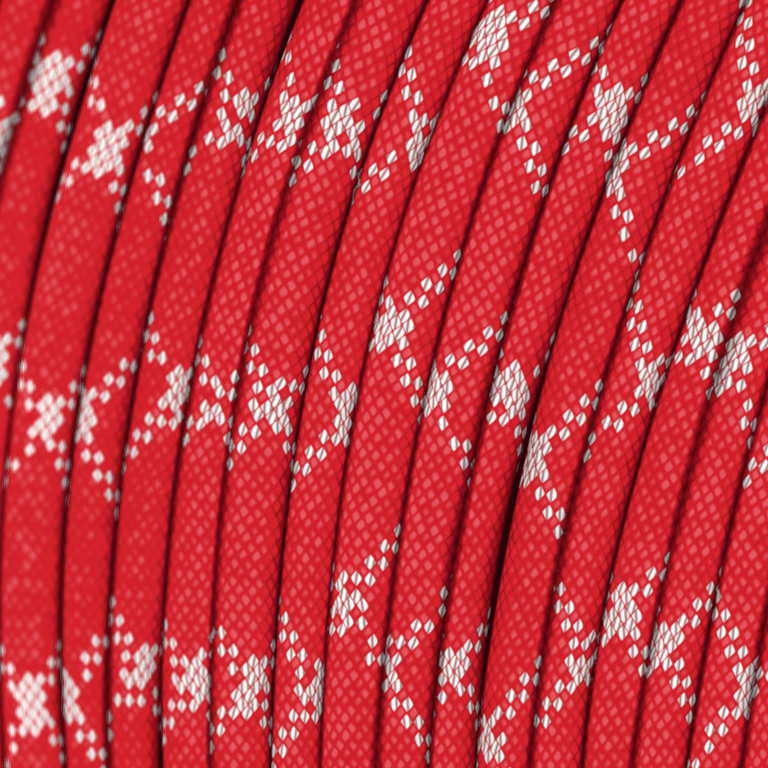
Reproduce this texture procedurally as a Shadertoy shader.

```glsl
const float PI = 3.14159265;

float hash(vec2 p) {
    return fract(sin(dot(p, vec2(127.1, 311.7))) * 43758.5453);
}

// Red ramp from deep seam to lit fibre
vec3 redRamp(float light) {
    vec3 c = mix(vec3(0.17, 0.01, 0.03), vec3(0.53, 0.05, 0.09), smoothstep(0.0, 0.3, light));
    c = mix(c, vec3(0.83, 0.13, 0.17), smoothstep(0.28, 0.6, light));
    return mix(c, vec3(0.89, 0.34, 0.37), smoothstep(0.7, 0.93, light));
}

vec3 cords(vec2 uv) {
    // Cords fan out and bend to the right as they rise
    float pitch = 0.068 + 0.014 * uv.y;
    float lean = 0.01 + 0.4 * uv.y;
    float u = (uv.x - 0.35 - 0.01 * uv.y - 0.2 * uv.y * uv.y) / pitch;

    // Find the topmost cord and the height of the runner-up
    float top = -9.0, second = -9.0, across = 0.0, radius = 0.6, id = 0.0;
    for (int k = -2; k <= 2; k++) {
        float n = floor(u) + float(k);
        float center = n + 0.5 + 0.3 * (hash(vec2(n, 1.0)) - 0.5)
                     + 0.08 * sin(5.0 * uv.y + 6.3 * hash(vec2(n, 2.0)));
        float r = 0.57 + 0.1 * hash(vec2(n, 3.0));
        float d = (u - center) / r;
        float h = 0.35 * hash(vec2(n, 4.0)) + r * sqrt(max(1.0 - d * d, 0.0))
                - 1.5 * max(abs(d) - 1.0, 0.0);
        second = max(second, min(h, top));
        if (h > top) { top = h; across = d; radius = r; id = n; }
    }
    if (abs(across) >= 1.0) return vec3(0.15, 0.01, 0.03);

    // Braid: two sets of strands winding in opposite directions
    float spin = 0.6 * (hash(vec2(id, 5.0)) - 0.5);
    float along = uv.y - 0.48 - 0.2 * (hash(vec2(id, 6.0)) - 0.5)
                + lean * across * radius * pitch;
    float turn = 8.0 * (asin(across) / PI - spin) + 0.2 * sin(31.0 * along + 4.0 * id);
    vec2 braid = vec2(turn + 44.0 * along, turn - 44.0 * along);
    vec2 cell = floor(braid);
    vec2 f = 2.0 * fract(braid) - 1.0;
    bool firstOnTop = mod(cell.x + cell.y, 2.0) < 0.5;
    vec2 w = firstOnTop ? f : f.yx;
    float pillow = (1.0 - w.x * w.x) * (1.0 - pow(abs(w.y), 4.0));
    float random = hash(cell + 17.0 * id);

    // Roundness, seam shadow and softness toward the left
    float focus = smoothstep(-0.05, 0.4, uv.x);
    float facing = dot(vec2(across, sqrt(1.0 - across * across)), vec2(-0.33, 0.944));
    float body = smoothstep(-0.45, 0.95, facing);
    body *= mix(0.22, 1.0, smoothstep(-0.04, 0.42, top - second));
    body *= 0.72 + 0.28 * smoothstep(0.2, 0.75, top);
    float relief = mix(0.55, pillow, 0.4 + 0.6 * focus);
    float light = body * (0.48 + 0.36 * relief + 0.14 * random);
    light += 0.1 * body * relief * w.y;
    vec3 color = redRamp(light);

    // Metallic tracers: paired strands, thickened where they cross
    float strand = mod((firstOnTop ? cell.x : cell.y) + 2.0, 16.0);
    vec2 wrapped = mod(cell + 2.0, 16.0);
    bool tracer = strand > 0.5 && strand < 2.5 && random > 0.04;
    bool knot = max(wrapped.x, wrapped.y) < 3.5 && random > 0.45;
    if (tracer || knot) {
        float soft = mix(0.3, 0.22, focus);
        float mask = smoothstep(0.16 - soft, 0.16 + soft, pillow);
        float glint = 0.5 + 0.5 * sin(4.0 * w.x + 2.5 * w.y + 6.3 * random);
        glint = mix(0.75, glint, 0.5 + 0.4 * focus);
        vec3 metal = mix(vec3(0.62, 0.48, 0.48), vec3(1.0, 0.97, 0.96), smoothstep(0.0, 0.7, glint));
        color = mix(color, metal * (0.42 + 0.6 * body), mask);
    }
    return color;
}

void mainImage(out vec4 fragColor, in vec2 fragCoord) {
    // Average a 3 by 3 grid of samples, spread wider where out of focus
    vec2 uv = fragCoord / iResolution.xy;
    float spread = mix(0.0022, 0.0008, smoothstep(0.0, 0.4, uv.x));
    vec3 sum = vec3(0.0);
    for (int j = 0; j < 9; j++) {
        vec2 offset = vec2(j % 3, j / 3) - 1.0;
        sum += cords(uv + spread * offset);
    }
    fragColor = vec4(sum / 9.0, 1.0);
}
```
